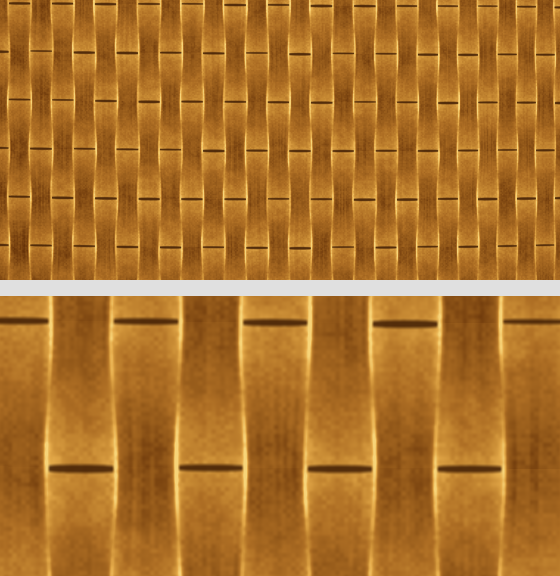
Top, the full canvas; bottom, a detail of the centre.
Give the GLSL for this texture, as a Shadertoy shader.

```glsl
const float PI = 3.14159265;

// Weave layout, in canvas widths across and canvas heights down
const float STRIPS = 25.95;        // strips per canvas width
const float STRIP_OFFSET = 0.405;  // first seam, in strips
const float SQUEEZE_START = 0.651; // strips narrow to the right of here
const float SQUEEZE = 6.1;
const float ROWS = 5.77;           // stitch rows per canvas height
const float ROW_OFFSET = 0.105;
const float TILT = 0.008;          // slope of the upper rows
const float BOW = 0.011;           // curvature of the lower rows
const float FLARE = 0.055;         // widening of a strip at its stitch

// Line sizes, in strips across and rows down
const float SEAM_WIDTH = 0.045;
const float GLOW_WIDTH = 0.11;
const float SIDE_SOFTNESS = 0.10;
const float STITCH_HALF = 0.023;
const float STITCH_INSET = 0.03;

// Strength of the wear
const float STREAKS = 0.75;
const float MOTTLE = 0.55;
const float GRAIN = 0.65;
const float STRIP_VARIATION = 0.4;
const float VIGNETTE = 0.55;

const vec3 STITCH_COLOUR = vec3(0.27, 0.13, 0.02);
const vec3 TONES[6] = vec3[6](
    vec3(0.45, 0.24, 0.05), vec3(0.58, 0.35, 0.10), vec3(0.68, 0.43, 0.14),
    vec3(0.78, 0.54, 0.20), vec3(0.90, 0.67, 0.29), vec3(0.97, 0.83, 0.47));

float hash(vec2 p) {
    return fract(sin(dot(p, vec2(127.1, 311.7))) * 43758.5453);
}

float noise(vec2 p) {
    vec2 i = floor(p), f = fract(p);
    f = f * f * (3.0 - 2.0 * f);
    return mix(mix(hash(i), hash(i + vec2(1, 0)), f.x),
               mix(hash(i + vec2(0, 1)), hash(i + vec2(1, 1)), f.x), f.y);
}

// Amber ramp from shadow (0) to full light (5)
vec3 amber(float level) {
    level = clamp(level, -0.6, 5.0);
    int i = int(clamp(floor(level), 0.0, 4.0));
    return mix(TONES[i], TONES[i + 1], level - float(i));
}

void mainImage(out vec4 fragColor, in vec2 fragCoord) {
    vec2 uv = fragCoord / iResolution.xy;
    vec2 pos = fragCoord / iResolution.y;
    float across = 2.0 * uv.x - 1.0;
    float down = 1.0 - uv.y;

    // Strip and row coordinates, slightly distorted
    float squeezed = max(uv.x - SQUEEZE_START, 0.0);
    float column = uv.x * STRIPS - STRIP_OFFSET + SQUEEZE * squeezed * squeezed;
    float shift = mix(TILT * across, -BOW * across * across, down);
    float row = (down - shift) * ROWS - ROW_OFFSET;

    // Seams sway so that each strip flares at its own stitches
    float wave = cos(PI * row);
    column += FLARE * wave * cos(PI * column);
    column += 0.035 * (noise(vec2(column * 0.8, row * 1.3) + 40.0) - 0.5);
    float strip = floor(column);
    float inStrip = column - strip;
    float edge = min(inStrip, 1.0 - inStrip);
    float inside = smoothstep(0.0, 0.08, edge);

    // Neighbouring strips are lit in opposite phase
    float pixelAcross = STRIPS / iResolution.x;
    float side = clamp(sin(PI * column) / max(SIDE_SOFTNESS, 3.0 * pixelAcross), -1.0, 1.0);
    float lit = 0.5 + 0.5 * side * wave;

    // Signed distance in rows to the nearest stitch of this strip
    float parity = mod(strip, 2.0);
    float stitchRow = 2.0 * floor((row - parity) * 0.5 + 0.5) + parity;
    float seed = hash(vec2(strip, stitchRow) + 7.0);
    float toStitch = row - stitchRow - 0.025 * (seed - 0.5);

    // Body light, soft edge glow and thin bright seams
    float level = mix(0.85, 2.45, lit);
    level += 1.6 * lit * exp(-edge / GLOW_WIDTH);
    float seam = edge / max(SEAM_WIDTH, pixelAcross);
    float seamWear = 0.5 + noise(vec2(floor(column + 0.5) * 5.0, row * 2.5));
    level += (0.5 + 1.5 * abs(wave)) * seamWear * exp(-seam * seam);
    level += 0.65 * inside * exp(-abs(toStitch) / 0.09);

    // Fibres, mottling, grain and tone differences between strips
    float fibre = noise(vec2(column * 13.0, row * 0.6 + strip * 3.7)) - 0.5;
    level += STREAKS * inside * fibre * mix(1.0, 0.45, lit);
    level += STRIP_VARIATION * inside * (seed - 0.5);
    level += MOTTLE * (noise(pos * 45.0) - 0.5);
    level += GRAIN * (noise(pos * 190.0) - 0.5);

    // Light falls off to the left and the lower corners, and gains at right
    level += 0.25 * smoothstep(0.3, 1.0, across);
    level -= VIGNETTE * smoothstep(0.5, 1.1, length(vec2(across * 0.85, down * 0.6)));

    // Stitches: dark lens-shaped lines tapering to the strip edges
    float taper = sqrt(max(4.0 * inStrip * (1.0 - inStrip), 0.0));
    float halfWidth = STITCH_HALF * (0.75 + 0.5 * seed) * (0.45 + 0.55 * taper);
    float blur = max(0.018, ROWS / iResolution.y * 0.7);
    float stitch = 1.0 - smoothstep(halfWidth - blur, halfWidth + blur, abs(toStitch));
    stitch *= smoothstep(STITCH_INSET, STITCH_INSET + 0.06, edge);

    vec3 colour = mix(amber(level), STITCH_COLOUR, 0.9 * stitch);
    fragColor = vec4(colour, 1.0);
}
```
